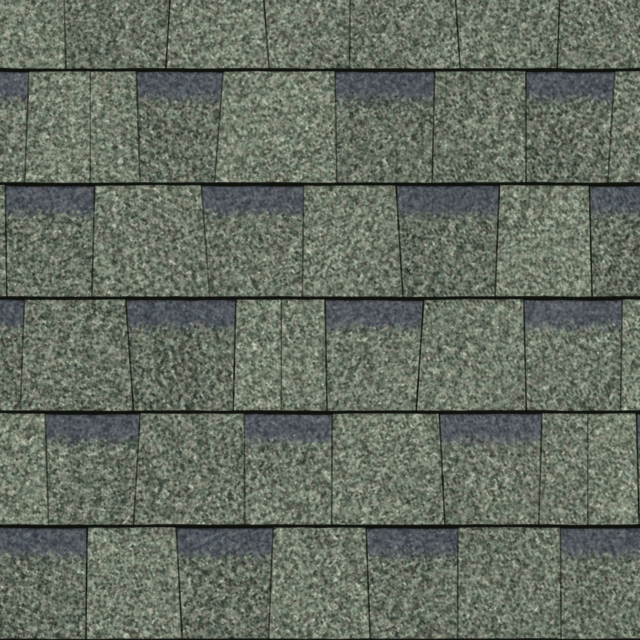
A WebGL 2 fragment shader for this texture:

```glsl
#version 300 es
precision highp float;
// Green laminated roof shingles: staggered flared tabs, slate bands and mineral granules.
uniform vec2 u_resolution;
out vec4 fragColor;

#define ROW 0.1782        // course height
#define PITCH 0.3045      // one recess plus one tooth
#define RECESS 0.152      // mean recess width
#define JITTER 0.018      // irregularity of tab edges
#define FLARE 0.014       // widening of teeth towards the bottom
#define BAND 0.046        // height of the slate band
#define COURSE_LINE 0.0027
#define CUT_LINE 0.0013
#define GRAIN 0.53

const vec3 GREEN = vec3(0.428, 0.458, 0.402);
const vec3 SLATE = vec3(0.325, 0.345, 0.368);
const vec3 GAP = vec3(0.05, 0.06, 0.04);
// Stagger of each course, from the bottom up
const float STAGGER[6] = float[6](0.275, 0.075, 0.205, 0.012, 0.211, 0.104);

float hash(vec2 p) {
    return fract(sin(dot(p, vec2(127.1, 311.7))) * 43758.5453);
}

float noise(vec2 p) {
    vec2 i = floor(p), f = fract(p);
    f = f * f * (3.0 - 2.0 * f);
    return mix(mix(hash(i), hash(i + vec2(1, 0)), f.x),
               mix(hash(i + vec2(0, 1)), hash(i + vec2(1, 1)), f.x), f.y);
}

// Noise on a turned lattice, so that no grid shows
float turned(vec2 p, float angle) {
    float c = cos(angle), s = sin(angle);
    return noise(mat2(c, s, -s, c) * p + 50.0 * angle);
}

// Coverage of a soft line of the given half width
float line(float dist, float halfWidth, float soft) {
    return 1.0 - smoothstep(halfWidth - soft, halfWidth + soft, abs(dist));
}

void main() {
    vec2 p = gl_FragCoord.xy / u_resolution.y;
    float soft = max(0.0013, 0.7 / u_resolution.y);

    // Course, with barely uneven lower edges
    float y = p.y + 0.001 * (noise(vec2(p.x * 12.0, 3.0)) - 0.5);
    float row = floor(y / ROW);
    float v = fract(y / ROW);
    float fromTop = (1.0 - v) * ROW;

    // Recess nearest to this point; its sides lean inwards going down
    float x = p.x - STAGGER[int(mod(row, 6.0))];
    float cell = floor(x / PITCH + 0.25);
    vec2 id = vec2(cell, row);
    float lean = FLARE * (1.0 - v);
    float left = cell * PITCH + JITTER * (hash(id + 5.3) - 0.5)
               + lean * hash(id + 11.7);
    float right = cell * PITCH + RECESS + 2.0 * JITTER * (hash(id + 23.1) - 0.5)
                - lean * hash(id + 31.9);
    float inside = min(x - left, right - x);
    float recess = smoothstep(-soft, soft, inside);

    // Rare butt joint within a tooth
    float tooth = x < left ? cell - 1.0 : cell;
    float jointX = x - (tooth + 0.77) * PITCH;
    float jointed = step(0.86, hash(vec2(tooth, row) + 47.3)) * (1.0 - recess);

    // Tone of each piece, plus broad mottling
    float toothTone = hash(vec2(tooth, row) + 61.0 + 9.0 * jointed * step(0.0, jointX));
    float tone = mix(0.055 * toothTone - 0.012, 0.05 * hash(id + 83.0) - 0.035, recess);
    tone += 0.04 * (noise(p * 14.0) - 0.5);
    vec3 color = GREEN + tone * vec3(0.95, 1.0, 0.85);

    // Slate band fading into the granules below
    float ragged = fromTop + 0.016 * (turned(p * 170.0, 0.9) - 0.5);
    float slate = recess * (1.0 - smoothstep(BAND - 0.013, BAND + 0.013, ragged));
    color = mix(color, SLATE + 0.3 * tone, slate);

    // Granules: coarse and fine grain, then pale specks
    float grain = 0.55 * turned(p * 215.0, 0.5) + 0.45 * turned(p * 330.0, 1.1) - 0.5;
    float speck = smoothstep(0.72, 0.95, turned(p * 200.0, 0.7));
    float strength = mix(1.0, 0.5, slate);
    color += strength * (GRAIN * grain + 0.14 * speck - 0.016) * vec3(1.0, 1.0, 0.92);
    color += 0.03 * strength * (turned(p * 160.0, 1.3) - 0.5) * vec3(1.0, -0.5, -0.3);

    // Cuts of differing depth between tabs, and joints
    float side = x - left < right - x ? 13.0 : 29.0;
    float depth = mix(0.5, 0.9, hash(id + side)) * (0.65 + 0.5 * noise(p * 60.0));
    float cut = line(inside, CUT_LINE, soft) * min(depth, 0.95);
    float joint = jointed * line(jointX, CUT_LINE * 0.8, soft) * 0.5;
    color = mix(color, GAP, max(cut, joint));

    // Shade cast by the course above
    color *= 1.0 - (0.12 + 0.2 * recess) * (1.0 - smoothstep(0.002, 0.009, fromTop));

    // Dark gap along each course, deeper over the recesses
    float gapWidth = COURSE_LINE * (0.85 + 0.4 * noise(vec2(p.x * 40.0, row)));
    float gap = max(line(v * ROW, gapWidth * 0.75, soft * 1.2),
                    line(fromTop, gapWidth * (0.95 + 0.4 * recess), soft * 1.2));
    color = mix(color, GAP, 0.96 * gap);
    fragColor = vec4(clamp(color, 0.0, 1.0), 1.0);
}
```
